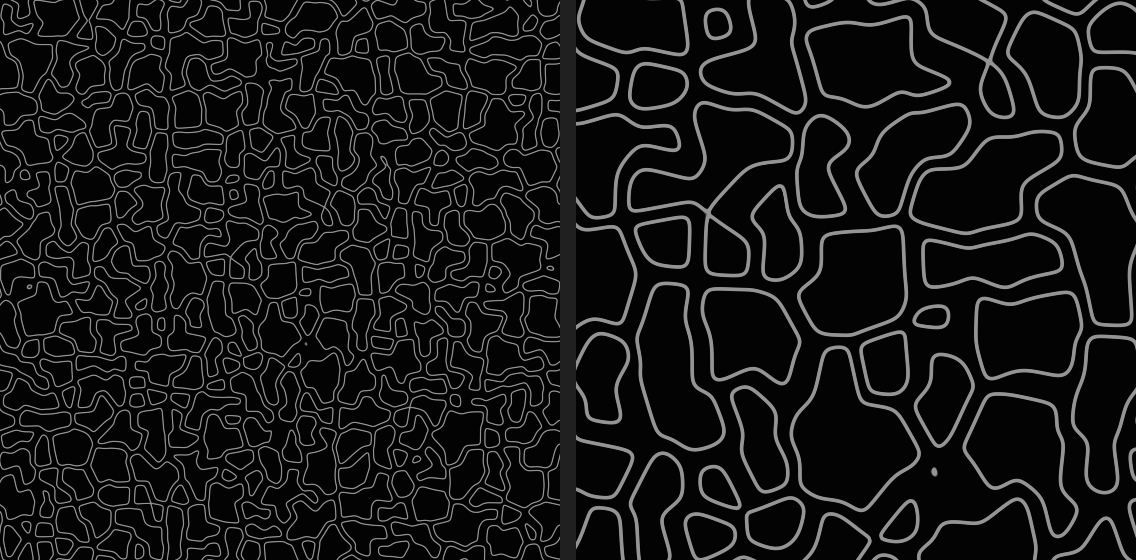
Left, the full canvas; right, a detail of the centre.
This pattern is drawn by a Shadertoy shader. Its source:

```glsl
// Thin grey outlines of interlocking amoeba-shaped blobs on near-black.
#define LOBES 30.0        // lobe cells across the canvas
#define BLOBS 16.5        // blob seeds across the canvas
#define JITTER 0.72       // scatter of the lobe centres
#define TANGLE 0.45       // how far lobes stray into neighbouring blobs
#define SHARPNESS 6.0     // higher values give tighter corners
#define GAP 1.75          // clearance between neighbouring blobs
#define LINE 0.0011       // half width of the outline
#define GROUND vec3(0.01)
#define INK vec3(0.58)

const int SIDE = 5;
const int COUNT = SIDE * SIDE;

vec2 hash2(vec2 p) {
    vec3 q = fract(vec3(p.xyx) * vec3(0.1031, 0.1030, 0.0973));
    q += dot(q, q.yzx + 33.33);
    return fract((q.xx + q.yz) * q.zy);
}

// Number of the blob whose seed lies nearest to p (in seed cells)
float blobId(vec2 p) {
    vec2 base = floor(p);
    float nearest = 1e3, id = 0.0;
    for (int y = -1; y <= 1; y++)
    for (int x = -1; x <= 1; x++) {
        vec2 cell = base + vec2(x, y);
        vec2 away = cell + hash2(cell + 71.0) - p;
        float d = dot(away, away);
        if (d < nearest) {
            nearest = d;
            id = cell.x + cell.y * 256.0;
        }
    }
    return id;
}

// Signed distance to the closest blob outline, positive inside
float outlineDistance(vec2 uv) {
    vec2 p = uv * LOBES;
    vec2 base = floor(p);
    float ids[COUNT];
    vec3 lobes[COUNT];    // weight and its gradient
    vec3 total = vec3(0.0);

    // Gather the surrounding lobes
    for (int i = 0; i < COUNT; i++) {
        vec2 cell = base + vec2(i % SIDE, i / SIDE) - 2.0;
        vec2 centre = cell + 0.5 + JITTER * (hash2(cell + 17.0) - 0.5);
        vec2 stray = TANGLE * (hash2(cell + 139.0) - 0.5);
        vec2 away = p - centre;
        float weight = exp(-SHARPNESS * dot(away, away));
        ids[i] = blobId(centre * BLOBS / LOBES + stray);
        lobes[i] = weight * vec3(1.0, -2.0 * SHARPNESS * away);
        total += lobes[i];
    }

    // Find the blob with the strongest combined lobes
    vec3 own = vec3(0.0);
    for (int i = 0; i < COUNT; i++) {
        vec3 sum = vec3(0.0);
        for (int j = 0; j < COUNT; j++)
            if (ids[j] == ids[i]) sum += lobes[j];
        if (sum.x > own.x) own = sum;
    }

    // Compare it with all others and scale by the slope
    vec3 other = total - own;
    float rest = max(other.x, 1e-6);
    float field = log(own.x / rest) - GAP;
    vec2 slope = own.yz / own.x - other.yz / rest;
    return field / (max(length(slope), 3.0) * LOBES);
}

void mainImage(out vec4 fragColor, in vec2 fragCoord) {
    vec2 uv = fragCoord / iResolution.y;
    float soft = 0.6 / iResolution.y;
    float d = abs(outlineDistance(uv));
    float line = 1.0 - smoothstep(LINE - soft, LINE + soft, d);
    fragColor = vec4(mix(GROUND, INK, line), 1.0);
}
```
